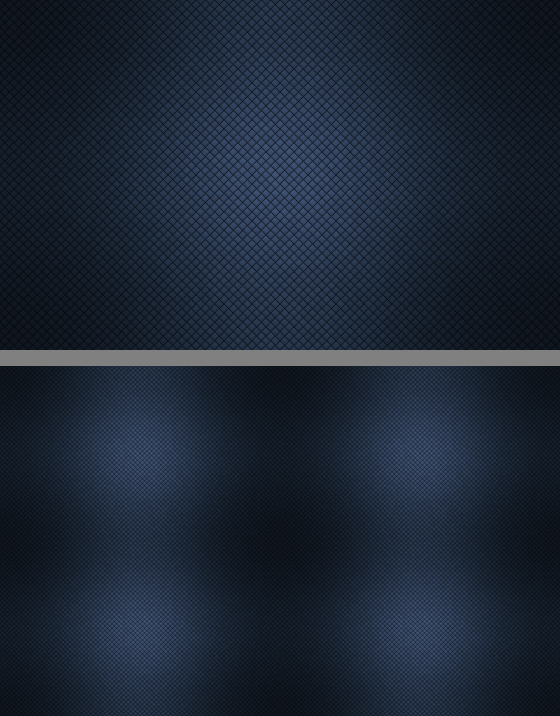
Top: one tile. Bottom: repeated 2 by 2.
This pattern is drawn by a Shadertoy shader. Its source:

```glsl
#define REPEATS vec2(60.0, 38.0)   // whole diamonds across and down
#define GROOVE 0.065               // half width of the gap, in cells
#define GROOVE_DEPTH 0.52
#define BEND_SHADE 0.26            // darkening where a strand dives under
#define THREAD_AMOUNT 0.03
#define WEAR 0.08                  // brightness change between cells
#define FALLOFF vec2(0.98, 0.38)   // vignette strength along x and y
#define CENTER_COLOR vec3(0.228, 0.302, 0.420)
#define EDGE_COLOR vec3(0.208, 0.308, 0.425)

const float PI = 3.14159265;

float hash(vec2 p) {
    vec3 q = fract(vec3(p.xyx) * 0.1031);
    q += dot(q, q.yzx + 33.33);
    return fract((q.x + q.y) * q.z);
}

// Identify a diagonal cell so that its value wraps at the canvas edges
float cellHash(vec2 cell) {
    vec2 id = vec2(cell.x + cell.y, cell.x - cell.y);
    return hash(mod(id, 2.0 * REPEATS));
}

// Brightness of diagonal strands passing over and under each other
float weave(vec2 uv, float pixel) {
    vec2 p = uv * REPEATS;
    vec2 diagonal = vec2(p.x + p.y, p.x - p.y);
    vec2 cell = floor(diagonal);
    vec2 local = diagonal - cell - 0.5;

    // The strand on top alternates; x runs along it, y across it
    bool rising = mod(cell.x + cell.y, 2.0) < 0.5;
    vec2 strand = rising ? local : local.yx;

    // Rounded pad with soft dark gaps
    vec2 edge = 0.5 - abs(local);
    float nearest = min(edge.x, edge.y);
    float face = smoothstep(GROOVE - pixel, GROOVE + pixel, nearest);
    float shade = mix(1.0 - GROOVE_DEPTH, 1.0, face);

    // Bent ends, a lit upper side and fine threads
    float bend = 4.0 * strand.x * strand.x;
    shade *= 1.0 - BEND_SHADE * bend * bend;
    float up = local.x - local.y;
    shade *= 1.0 + 0.12 * up * face;
    float threadFade = 1.0 - smoothstep(0.04, 0.1, pixel);
    shade *= 1.0 + THREAD_AMOUNT * threadFade * sin(strand.y * 10.0 * PI);

    return shade * (1.0 + WEAR * (cellHash(cell) - 0.5));
}

// Periodic oval glow, smooth across the canvas edges
float glow(vec2 uv) {
    vec2 s = sin(PI * (uv - 0.5));
    return exp(-dot(FALLOFF, s * s));
}

void mainImage(out vec4 fragColor, in vec2 fragCoord) {
    vec2 uv = fragCoord / iResolution.xy;
    float pixel = 0.5 * length(REPEATS / iResolution.xy);

    float light = glow(uv);
    vec3 cloth = mix(EDGE_COLOR, CENTER_COLOR, smoothstep(0.4, 1.0, light));
    vec3 color = cloth * light * weave(uv, pixel);

    // Faint blue fill keeps the gaps from going black
    color += vec3(0.006, 0.006, 0.012);
    fragColor = vec4(color, 1.0);
}
```
